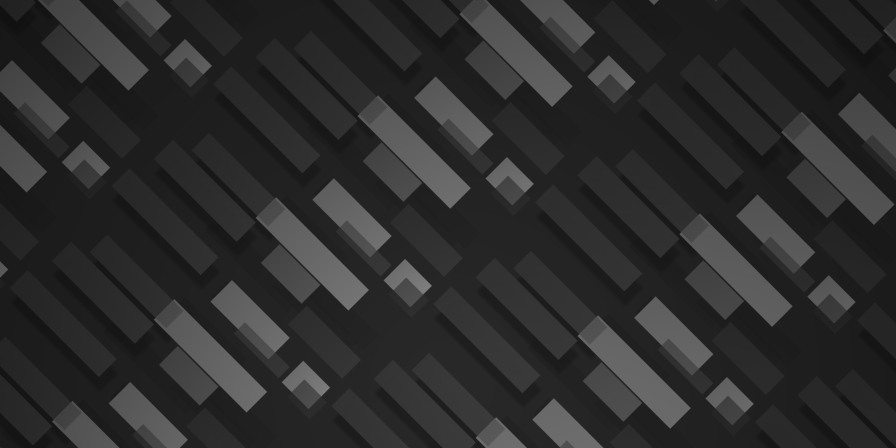
Give the GLSL for this background, as a Shadertoy shader.

```glsl
// Slanted grey bars on a charcoal ground, lit from low in the middle.
// One rectangular tile of translucent bars repeats along the 45 degree
// diagonals; hashed faint bars and soft shadows add depth.

const vec2 TILE = vec2(0.982, 0.4547);   // period along and across the bars
const vec2 LIGHT_POS = vec2(1.0, 0.14);
const float LIGHT_PEAK = 1.07;
const float LIGHT_FALLOFF = 0.36;
const float GROUND = 0.150;
const float FAINT = 0.125;
const float SHADOW = 0.085;
const float LONG_TONE = 0.218;
const float MEDIUM_TONE = 0.205;
const float BLOCK_TONE = 0.315;
const float BRIGHT_TONE = 0.440;
const float TIP_TONE = 0.470;
const vec2 SHADOW_SHIFT = vec2(0.035, -0.030);
const int FAINT_COUNT = 5;
const int LONG_COUNT = 3;

float hash(float n) {
    return fract(sin(n * 127.1) * 43758.5453);
}

// Offset from a centre to the nearest repeat of it.
vec2 wrapped(vec2 p, vec2 center) {
    return mod(p - center + 0.5 * TILE, TILE) - 0.5 * TILE;
}

// Coverage of a repeated rectangle whose edge is as wide as blur.
float barMask(vec2 p, vec2 center, vec2 halfSize, float blur) {
    vec2 inside = halfSize - abs(wrapped(p, center));
    vec2 cover = smoothstep(-blur, blur, inside);
    return cover.x * cover.y;
}

// Blends a bar, slightly lighter towards its lower end.
void paint(inout float shade, vec2 p, vec2 center, vec2 halfSize,
           float tone, float opacity, float blur) {
    float slope = 1.0 + 0.06 * wrapped(p, center).x / halfSize.x;
    shade = mix(shade, tone * slope,
                opacity * barMask(p, center, halfSize, blur));
}

void mainImage(out vec4 fragColor, in vec2 fragCoord) {
    vec2 uv = fragCoord / iResolution.y;
    float down = 1.0 - uv.y;
    vec2 p = vec2(uv.x + down, uv.x - down);
    float edge = 1.0 / iResolution.y;
    float shade = GROUND;

    // Faint dark bars
    for (int i = 0; i < FAINT_COUNT; i++) {
        float id = float(i) + 1.0;
        vec2 center = TILE * vec2(hash(id), hash(id + 17.0));
        vec2 halfSize = vec2(mix(0.08, 0.20, hash(id + 31.0)), 0.035);
        paint(shade, p, center, halfSize, FAINT, 0.5, edge);
    }

    // Long bars with soft shadows
    vec4 longBars[LONG_COUNT] = vec4[LONG_COUNT](
        vec4(0.863, 0.783, 0.199, 0.040),
        vec4(0.883, 0.486, 0.185, 0.043),
        vec4(0.934, 0.586, 0.171, 0.039));
    for (int i = 0; i < LONG_COUNT; i++) {
        vec4 bar = longBars[i];
        paint(shade, p, bar.xy + SHADOW_SHIFT, bar.zw, SHADOW, 0.55, 4.0 * edge);
    }
    for (int i = 0; i < LONG_COUNT; i++) {
        vec4 bar = longBars[i];
        paint(shade, p, bar.xy, bar.zw, LONG_TONE, 0.92, edge);
    }
    paint(shade, p, vec2(1.488, 0.870), vec2(0.121, 0.042), MEDIUM_TONE, 0.9, edge);

    // Bright cluster
    paint(shade, p, vec2(1.260, 0.492), vec2(0.091, 0.042), BLOCK_TONE, 1.0, edge);
    paint(shade, p, vec2(1.264, 0.585), vec2(0.207, 0.046), BRIGHT_TONE, 1.0, edge);
    paint(shade, p, vec2(1.272, 0.754), vec2(0.129, 0.048), BRIGHT_TONE, 1.0, edge);
    paint(shade, p, vec2(1.542, 0.733), vec2(0.060, 0.048), TIP_TONE, 1.0, edge);

    // Translucent overlaps
    paint(shade, p, vec2(1.081, 0.586), vec2(0.023, 0.039), LONG_TONE, 0.4, edge);
    paint(shade, p, vec2(1.366, 0.712), vec2(0.100, 0.025), 0.255, 0.6, edge);
    paint(shade, p, vec2(1.577, 0.703), vec2(0.051, 0.039), 0.190, 0.6, edge);

    // Radial light
    float light = LIGHT_PEAK - LIGHT_FALLOFF * distance(uv, LIGHT_POS);
    fragColor = vec4(vec3(shade * max(light, 0.5)), 1.0);
}
```
